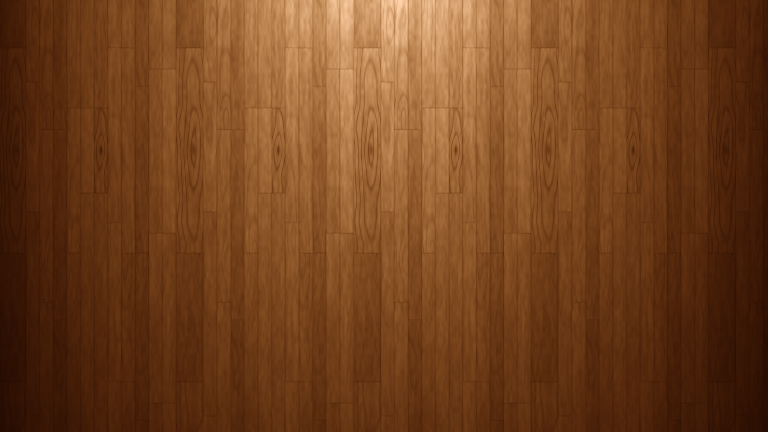
Give the GLSL for this texture, as a Shadertoy shader.

```glsl
// A wall of narrow vertical wood boards lit by a warm lamp at the top centre.
// Twelve boards repeat across the wall; each is cut by joints, grained with
// stretched noise and ring arches, then coloured through one brown ramp.

const float SLOT_WIDTH = 0.0316;   // all lengths are in canvas heights
const float SLOTS = 13.0;          // the first board takes two slots
const float FIRST_EDGE = -0.0706;  // left edge of a repeat, from the centre
const float ROW_PERIOD = 0.773;
const float KNOT_DEPTH = 0.347;

// Two joint depths per board, measured down from the top
const vec2 JOINTS[12] = vec2[12](
    vec2(0.111, 0.586), vec2(0.19, 0.49), vec2(0.30, 0.70), vec2(0.30, 0.74),
    vec2(0.25, 0.586), vec2(0.25, 0.447), vec2(0.25, 0.447), vec2(0.11, 0.515),
    vec2(0.111, 0.586), vec2(0.20, 0.586), vec2(0.16, 0.54), vec2(0.16, 0.54));

// Brightness between the joints and beyond them
const vec2 TONES[12] = vec2[12](
    vec2(0.97, 0.90), vec2(1.04, 1.00), vec2(1.02, 1.03), vec2(0.92, 0.93),
    vec2(1.05, 1.00), vec2(1.06, 1.02), vec2(0.99, 1.00), vec2(1.04, 1.03),
    vec2(1.00, 0.98), vec2(0.91, 0.92), vec2(0.98, 1.01), vec2(1.06, 1.02));

float hash(vec2 p) {
    vec3 q = fract(vec3(p.xyx) * 0.1031);
    q += dot(q, q.yzx + 33.33);
    return fract((q.x + q.y) * q.z);
}

float noise(vec2 p) {
    vec2 i = floor(p), f = fract(p);
    f = f * f * (3.0 - 2.0 * f);
    return mix(mix(hash(i), hash(i + vec2(1, 0)), f.x),
               mix(hash(i + vec2(0, 1)), hash(i + vec2(1, 1)), f.x), f.y);
}

// Long streaks and short pores, centred on zero
float fibres(vec2 p, float seed) {
    float broad = noise(vec2(p.x * 2.2 + seed, p.y * 5.0)) - 0.5;
    float fine = noise(vec2(p.x * 5.0 + seed, p.y * 22.0 + seed)) - 0.5;
    float pores = noise(vec2(p.x * 8.0 + seed, p.y * 80.0)) - 0.5;
    return 0.06 * broad + 0.10 * fine + 0.09 * pores;
}

// Thin dark rings that stretch into arches away from their centre
float ringLines(vec2 p, float seed) {
    float wobble = noise(vec2(p.x * 1.5 + seed, p.y * 18.0));
    float tall = p.y * 9.0 / (1.0 + 3.0 * abs(p.y));
    float radius = length(vec2(p.x * 1.7, tall));
    float wave = 0.5 + 0.5 * sin(6.2832 * (2.2 * radius + 1.0 * wobble));
    return pow(wave, 5.0) * (0.45 + 0.55 * exp(-2.5 * abs(p.y)));
}

// Dark line of a given half width, at least about a pixel soft
float seam(float dist, float halfWidth, float pixel) {
    return 1.0 - smoothstep(0.0, halfWidth + pixel, abs(dist));
}

// Lamp falloff; x runs from the centre, depth down from the top
float lampLight(float x, float depth) {
    float x2 = x * x;
    float side = 1.0 - 0.62 * x2 - 0.20 * x2 * x2 * x2;
    float wash = 0.62 - 0.25 * pow(max(depth, 0.0), 1.5);
    float glow = 0.30 * exp(-9.0 * x2 - 3.3 * depth);
    return 1.02 * (wash * max(side, 0.15) + glow);
}

// Brown ramp: green and blue fall faster than red in the shade
vec3 woodColour(float level) {
    return vec3(1.0, 0.825, 0.67) * pow(vec3(clamp(level, 0.0, 1.0)), vec3(1.0, 1.5, 2.4));
}

// Brightness of the boards alone
float boards(float x, float depth, float pixel) {
    float slot = fract((x - FIRST_EDGE) / (SLOT_WIDTH * SLOTS)) * SLOTS;
    int board = int(max(floor(slot) - 1.0, 0.0));
    float id = float(board);
    float left = board == 0 ? 0.0 : id + 1.0;
    float width = board == 0 ? 2.0 : 1.0;
    float across = slot - left;

    // Piece of the board between joints
    float row = mod(depth, ROW_PERIOD);
    vec2 joint = JOINTS[board];
    bool inner = row > joint.x && row < joint.y;
    float tone = inner ? TONES[board].x : TONES[board].y;
    float seed = id * 7.31 + (inner ? 3.7 : 61.3);

    // Grain: two boards carry a knot, the others faint arches
    bool knotted = inner && (board == 0 || board == 6);
    float centre = knotted ? KNOT_DEPTH : hash(vec2(seed, 4.0));
    float shift = knotted ? (board == 0 ? 0.3 : 0.0) : hash(vec2(seed, 9.0)) - 0.5;
    vec2 ringPos = vec2(across - 0.5 * width - shift, depth - centre);
    float strength = knotted ? 0.18 : 0.03 + 0.09 * hash(vec2(seed, 2.0));
    vec2 corePos = ringPos * vec2(6.0, 75.0);
    float core = knotted ? exp(-dot(corePos, corePos)) : 0.0;
    tone += fibres(vec2(slot, depth), seed);
    tone *= 1.0 - strength * ringLines(ringPos, seed) - 0.18 * core;

    // Seams between boards and pieces
    float sideGap = min(across, width - across) * SLOT_WIDTH;
    float endGap = min(abs(row - joint.x), abs(row - joint.y));
    tone *= 1.0 - 0.10 * seam(sideGap, 0.001, pixel);
    return tone * (1.0 - 0.08 * seam(endGap, 0.001, pixel));
}

void mainImage(out vec4 fragColor, in vec2 fragCoord) {
    float pixel = 1.0 / iResolution.y;
    float x = (fragCoord.x - 0.5 * iResolution.x) * pixel;
    float depth = 1.0 - fragCoord.y * pixel;
    float level = lampLight(x, depth) * boards(x, depth, pixel);
    fragColor = vec4(woodColour(level), 1.0);
}
```
